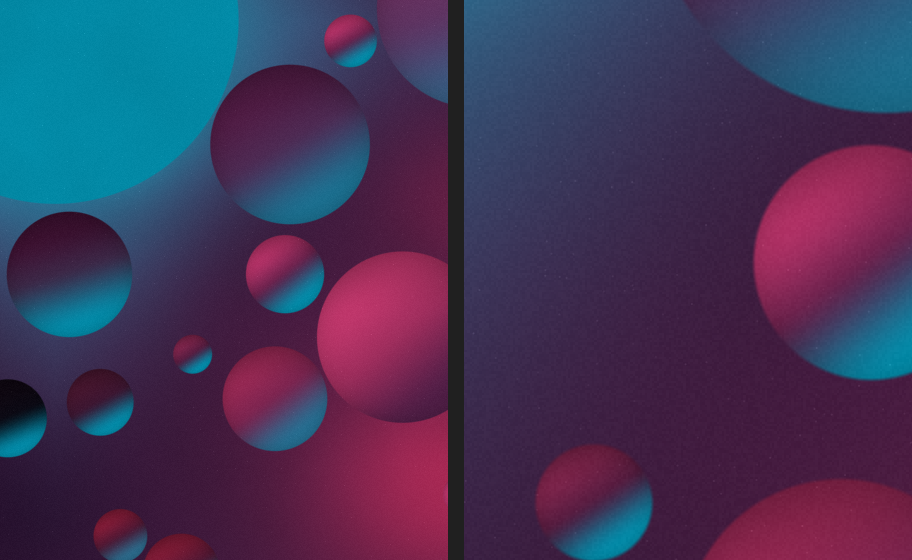
Left: the whole. Right: its middle third, enlarged.
A Shadertoy shader for this background:

```glsl
// Matte spheres lit pink and cyan, floating in a plum haze with fine grain.

const vec3 PLUM = vec3(0.24, 0.10, 0.235);
const vec3 INK = vec3(0.15, 0.065, 0.175);
const vec3 CYAN = vec3(0.01, 0.56, 0.68);
const vec3 STEEL = vec3(0.17, 0.42, 0.55);
const vec3 PINK = vec3(0.72, 0.20, 0.41);
const vec3 ROSE = vec3(0.66, 0.16, 0.33);
const vec3 WINE = vec3(0.36, 0.12, 0.28);

float hash(vec2 cell) {
    vec3 q = fract(cell.xyx * vec3(0.1031, 0.1030, 0.0973));
    q += dot(q, q.yzx + 33.33);
    return fract((q.x + q.y) * q.z);
}

// Smooth drifting cloud, about -1 to 1
float layeredSines(vec2 p) {
    float sum = 0.0, weight = 0.5;
    for (int i = 0; i < 4; i++) {
        sum += weight * sin(p.x + 1.7 * sin(p.y)) * cos(p.y - 1.3 * sin(p.x));
        p = mat2(1.5, 1.1, -1.1, 1.5) * p + 2.3;
        weight *= 0.5;
    }
    return sum;
}

// Sparse round specks, one candidate in each cell
float dust(vec2 p, float density) {
    vec2 cell = floor(p);
    vec2 centre = 0.25 + 0.5 * vec2(hash(cell + 7.0), hash(cell + 19.0));
    float speck = smoothstep(0.22, 0.04, length(fract(p) - centre));
    return speck * step(1.0 - density, hash(cell)) * hash(cell + 41.0);
}

float glow(vec2 p, vec2 centre, vec2 size) {
    vec2 q = (p - centre) / size;
    return exp(-dot(q, q));
}

float disc(vec2 p, vec2 centre, float radius, float blur) {
    return smoothstep(blur, -blur, length(p - centre) - radius);
}

// Plum field with a cool halo around the large disc and a warm corner
vec3 backdrop(vec2 p, vec2 haloCentre, float haloRadius) {
    float cloud = layeredSines(p * 6.0);
    vec3 color = mix(PLUM, INK, glow(p, vec2(0.0, 0.08), vec2(0.26, 0.24)));
    color = mix(color, ROSE, 0.36 * glow(p, vec2(0.84, 0.64), vec2(0.16, 0.15)));
    color = mix(color, ROSE, glow(p, vec2(0.82, 0.14), vec2(0.27, 0.24)));
    vec2 away = p - haloCentre;
    vec2 dir = normalize(away + 1e-5);
    float spread = mix(0.33, 0.14, 2.0 * abs(dir.x * dir.y));
    float gap = max(length(away) - haloRadius, 0.0) / spread;
    vec3 haze = mix(vec3(0.23, 0.31, 0.46), STEEL, exp(-3.0 * gap));
    color = mix(color, haze, exp(-gap * gap * (1.0 + 0.25 * cloud)));
    return color * (1.0 + 0.08 * cloud);
}

// Warm side, dark core and cool side are blended along the light direction
vec3 sphere(vec3 under, vec2 p, vec2 centre, float radius, vec2 light,
            vec3 warm, vec3 core, vec3 cool, float blur) {
    vec2 q = (p - centre) / radius;
    float along = dot(q, normalize(light));
    vec3 body = mix(warm, core, smoothstep(-0.75, 0.25, along));
    body = mix(body, cool, smoothstep(-0.1, 0.85, along));
    float limb = min(dot(q, q), 1.0);
    body *= 1.0 - 0.14 * limb * limb * limb;
    body *= 1.0 - 0.16 * smoothstep(0.2, 1.0, q.y);
    return mix(under, body, disc(p, centre, radius, blur));
}

void mainImage(out vec4 fragColor, in vec2 fragCoord) {
    vec2 p = fragCoord / iResolution.y;
    float blur = max(0.0016, 0.8 / iResolution.y);
    vec2 slant = vec2(0.5, -0.87);

    // Backdrop and the flat cyan disc
    vec2 discCentre = vec2(0.098, 0.964);
    float discRadius = 0.328;
    vec3 color = backdrop(p, discCentre, discRadius);
    vec3 discColor = vec3(0.01, 0.535, 0.645) * (1.0 + 0.035 * layeredSines(p * 9.0));
    color = mix(color, discColor, disc(p, discCentre, discRadius, blur));

    // Large spheres
    color = sphere(color, p, vec2(0.849, 0.984), 0.176, vec2(0.3, -1.0),
                   vec3(0.42, 0.18, 0.36), vec3(0.36, 0.21, 0.39), vec3(0.22, 0.37, 0.52), blur);
    color = sphere(color, p, vec2(0.518, 0.742), 0.1425, slant,
                   vec3(0.32, 0.11, 0.27), vec3(0.30, 0.18, 0.34), vec3(0.11, 0.45, 0.58), blur);
    color = sphere(color, p, vec2(0.124, 0.510), 0.112, vec2(0.3, -0.95),
                   vec3(0.25, 0.07, 0.20), vec3(0.23, 0.18, 0.30), CYAN, blur);
    color = sphere(color, p, vec2(0.719, 0.398), 0.153, vec2(0.6, -0.7),
                   vec3(0.77, 0.22, 0.43), vec3(0.59, 0.17, 0.35), vec3(0.32, 0.12, 0.28), blur);
    color = sphere(color, p, vec2(0.491, 0.288), 0.0935, vec2(0.6, -0.8),
                   vec3(0.60, 0.16, 0.33), vec3(0.46, 0.14, 0.31), vec3(0.15, 0.44, 0.58), blur);

    // Rising trail of small spheres, warmer towards the right
    for (int i = 0; i < 4; i++) {
        float n = float(i), warmth = n / 3.0;
        vec2 centre = vec2(0.014 + 0.165 * n, 0.253 + 0.0286 * n * n);
        float radius = 0.0547 + 0.0208 * sin(2.1 * n + 0.8);
        color = sphere(color, p, centre, radius, vec2(0.35 + 0.3 * warmth, -0.85),
                       mix(vec3(0.06, 0.03, 0.07), PINK, warmth),
                       mix(vec3(0.04, 0.04, 0.08), WINE, sqrt(warmth)), CYAN, blur);
    }

    // Pairs along the lower edge and the right side
    for (int i = 0; i < 2; i++) {
        float n = float(i);
        color = sphere(color, p, vec2(0.215, 0.043) + n * vec2(0.109, -0.065), 0.048 + 0.021 * n,
                       slant, vec3(0.52, 0.11, 0.22), vec3(0.28, 0.09, 0.20), STEEL, blur);
        color = sphere(color, p, vec2(0.626, 0.927) + n * vec2(0.2, -0.81), 0.047 - 0.012 * n,
                       slant, PINK, mix(WINE, PINK, n), mix(CYAN, ROSE, n), blur);
    }

    // Dust and film grain
    color += 0.07 * dust(p * 230.0, 0.06);
    color += 0.022 * (hash(floor(p * 700.0)) - 0.5);
    fragColor = vec4(clamp(color, 0.0, 1.0), 1.0);
}
```
